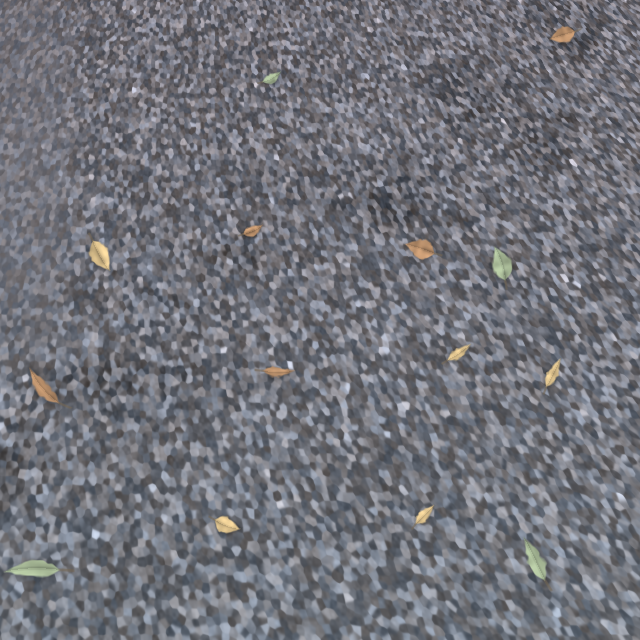
Reproduce this texture procedurally as a WebGL 1 fragment shader.

```glsl
precision highp float;
// Grey asphalt receding from the viewer, strewn with a few small fallen leaves.
uniform vec2 u_resolution;

float hash(vec2 p) {
  vec3 q = fract(vec3(p.xyx) * 0.1031);
  q += dot(q, q.yzx + 33.33);
  return fract((q.x + q.y) * q.z);
}

vec2 hash2(vec2 p) {
  return vec2(hash(p), hash(p + 71.7));
}

float noise(vec2 p) {
  vec2 i = floor(p), f = fract(p);
  f = f * f * (3.0 - 2.0 * f);
  return mix(mix(hash(i), hash(i + vec2(1, 0)), f.x),
             mix(hash(i + vec2(0, 1)), hash(i + vec2(1, 1)), f.x), f.y);
}

float fbm(vec2 p) {
  float sum = 0.0, amp = 0.5;
  for (int i = 0; i < 4; i++) {
    sum += amp * noise(p);
    p = p * 2.03 + 17.1;
    amp *= 0.5;
  }
  return sum / 0.9375;
}

// Soft-edged stone chips: x is brightness, y is a warm or cool shift.
vec2 chips(vec2 p) {
  vec2 cell = floor(p), sum = vec2(0.0);
  float total = 0.0;
  for (int j = -1; j <= 1; j++) {
    for (int i = -1; i <= 1; i++) {
      vec2 id = cell + vec2(i, j);
      vec2 d = id + 0.1 + 0.8 * hash2(id) - p;
      float weight = exp(-7.5 * dot(d, d));
      float tone = 0.31 + 0.37 * pow(hash(id + 9.3), 1.6);
      tone += 0.2 * step(0.982, hash(id + 41.9));
      sum += weight * vec2(tone, hash(id + 23.1) - 0.5);
      total += weight;
    }
  }
  return sum / total;
}

vec3 asphalt(vec2 uv) {
  float depth = 1.9 - uv.y;
  vec2 ground = vec2((uv.x - 0.5) / depth, -log(depth));
  vec2 grain = vec2(ground.x + 0.25 * ground.y, 0.78 * ground.y) * 175.0 + 300.0;
  vec2 stone = chips(grain);
  float fine = noise(grain * 2.1) - 0.5;
  float tone = stone.x + 0.07 * fine;

  // Smeared, low-contrast strip at the upper left
  float smear = (1.0 - smoothstep(0.06, 0.17, uv.x)) * smoothstep(0.36, 0.55, uv.y);
  tone = mix(tone, 0.455 + 0.4 * (tone - 0.455), 0.8 * smear);

  // Worn dark patches along a diagonal band, and broad mottling
  float band = exp(-pow((uv.y - 0.33 - 0.6 * uv.x) / 0.13, 2.0));
  float worn = smoothstep(0.45, 0.72, fbm(uv * vec2(8.0, 15.0) + 4.0));
  tone -= 0.09 * band * worn;
  tone += 0.05 * (fbm(uv * 5.0 + 30.0) - 0.5) + 0.015 * (0.5 - uv.y);

  vec3 tint = mix(vec3(0.96, 1.0, 1.07), vec3(1.0, 0.985, 1.055), uv.y);
  return tone * tint + stone.y * vec3(0.045, 0.0, -0.045);
}

// Lays one leaf with its shadow and stem over the ground colour.
vec3 addLeaf(vec3 ground, vec2 p, float size, vec2 id) {
  float angle = 6.2832 * hash(id + 5.7);
  float c = cos(angle), s = sin(angle), kind = hash(id + 13.3);
  vec2 q = mat2(c, -s, s, c) * p / size;
  q.y += 0.3 * (hash(id + 2.9) - 0.5) * (1.0 - q.x * q.x);
  float soft = 0.0022 / size;

  float width = mix(0.28, 0.62, hash(id + 8.1));
  float taper = max(1.0 - q.x * q.x, 0.0) * (1.0 - 0.45 * q.x);
  float ragged = 0.14 * (noise(q * 5.0 + id * 9.0) - 0.5);
  float edge = max(abs(q.y) - width * taper - ragged * taper, abs(q.x) - 1.0);
  float blade = 1.0 - smoothstep(-soft, soft, edge);
  float stem = 1.0 - smoothstep(0.02, 0.03 + soft, abs(q.y - 0.15 * (q.x + 1.0)));
  stem *= smoothstep(-1.6, -1.5, q.x) * (1.0 - smoothstep(-1.0, -0.9, q.x));

  vec3 color = vec3(0.87, 0.76, 0.55);
  color = mix(color, vec3(0.66, 0.73, 0.59), step(0.4, kind));
  color = mix(color, vec3(0.74, 0.57, 0.42), step(0.7, kind));
  color = mix(color, vec3(0.45, 0.33, 0.34), step(0.92, kind));
  float rib = 1.0 - smoothstep(0.02, 0.05 + soft, abs(q.y));
  color *= 0.88 + 0.26 * noise(q * 3.0 + id) + 0.07 * sign(q.y) - 0.1 * rib;

  float shadow = 1.0 - smoothstep(-0.05, 0.3, edge + 0.12 * p.y / size);
  ground *= 1.0 - 0.2 * shadow;
  ground = mix(ground, vec3(0.45, 0.4, 0.33), 0.6 * stem);
  return mix(ground, color, 0.95 * blade);
}

void main() {
  vec2 uv = gl_FragCoord.xy / u_resolution;
  vec3 color = asphalt(uv);

  // One possible leaf in each cell of a loose grid, smaller with distance
  for (int j = 0; j < 4; j++) {
    for (int i = 0; i < 4; i++) {
      vec2 id = vec2(i, j) + 3.0;
      vec2 center = (vec2(i, j) + 0.12 + 0.76 * hash2(id * 1.7)) / 4.0;
      float size = mix(0.036, 0.019, center.y) * mix(0.6, 1.3, hash(id + 50.3));
      if (hash(id + 61.1) < 0.85) color = addLeaf(color, uv - center, size, id);
    }
  }
  gl_FragColor = vec4(clamp(color, 0.0, 1.0), 1.0);
}
```
